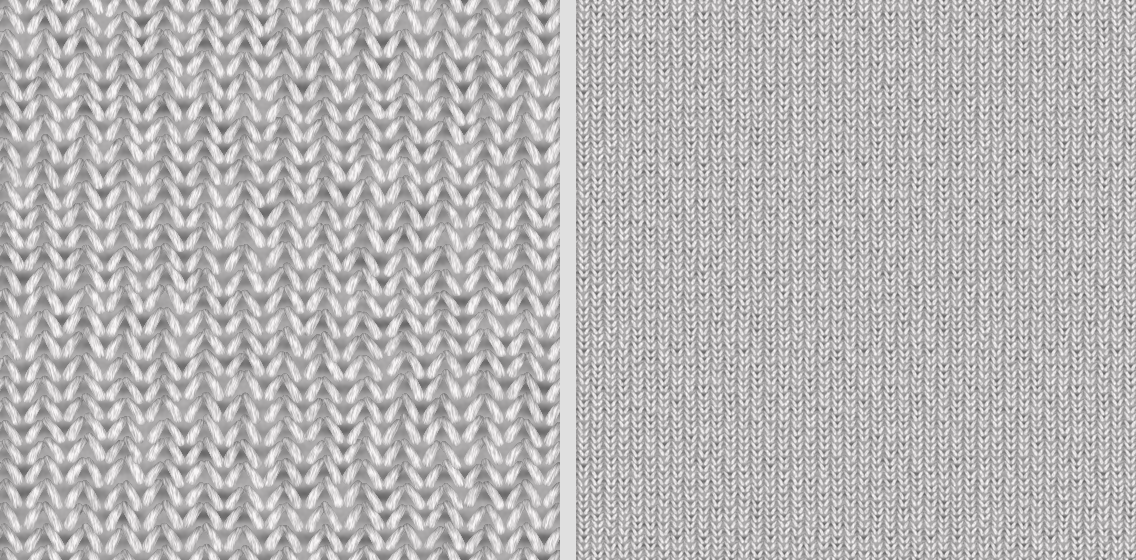
Left: one tile. Right: repeated 3 by 3.
Write a WebGL 2 fragment shader that draws this texture.

```glsl
#version 300 es
precision highp float;

uniform vec2 u_resolution;
out vec4 outColor;

const float TAU = 6.2831853;
const vec2 GRID = vec2(14.0, 26.0);      // stitches across and down
const vec3 YARN_TINT = vec3(1.0, 0.989, 0.991);
const float GAP_DARK = 0.42;
const float GAP_LIGHT = 0.69;

vec2 hash2(vec2 p) {
    vec3 a = fract(p.xyx * vec3(0.1031, 0.1030, 0.0973));
    a += dot(a, a.yzx + 33.33);
    return fract((a.xx + a.yz) * a.zy);
}

float cornerSlope(vec2 corner, vec2 offset, vec2 period) {
    float angle = TAU * hash2(mod(corner, period) + 3.7).x;
    return dot(vec2(cos(angle), sin(angle)), offset);
}

// Gradient noise that wraps after a whole number of cells
float gradientNoise(vec2 p, vec2 period) {
    vec2 i = floor(p), f = p - i;
    vec2 w = f * f * f * (f * (f * 6.0 - 15.0) + 10.0);
    vec2 e = vec2(1.0, 0.0);
    float low = mix(cornerSlope(i, f, period),
                    cornerSlope(i + e, f - e, period), w.x);
    float high = mix(cornerSlope(i + e.yx, f - e.yx, period),
                     cornerSlope(i + e.xx, f - e.xx, period), w.x);
    return mix(low, high, w.y);
}

// One leg of a stitch: x = height, y = brightness, z = coverage
vec3 strand(vec2 q, float side, vec2 id) {
    vec2 seed = hash2(id + vec2(17.0 * side + 40.0, 9.0));
    q -= (seed - 0.5) * vec2(0.07, 0.10);
    q.x *= side;

    // The right leg is longer and slimmer than the left one
    float slim = step(0.0, side);
    vec2 top = mix(vec2(0.09, 0.20), vec2(0.07, 0.26), slim);
    vec2 foot = mix(vec2(0.35, -0.20), vec2(0.37, -0.23), slim);
    vec2 span = foot - top;
    vec2 axis = normalize(span);
    vec2 rel = q - top;
    float along = dot(rel, axis);
    float t = clamp(along / length(span), 0.0, 1.0);
    float across = dot(rel, vec2(-axis.y, axis.x)) - 0.08 * t * (1.0 - t);
    float beyond = along - t * length(span);
    float radius = mix(0.115, mix(0.155, 0.145, slim), t) * (0.94 + 0.12 * seed.y);
    float body = 1.0 - (across * across + beyond * beyond) / (radius * radius);

    // Twisted fibres, a fine layer over a coarse one
    vec2 twist = vec2(across * 19.0 + along * 5.0, along * 4.5) + seed * 50.0;
    float fibre = gradientNoise(twist, vec2(64.0))
                + 0.6 * gradientNoise(twist * vec2(2.0, 1.6), vec2(128.0));

    float tuck = mix(0.80, 1.0, smoothstep(0.0, 0.5, t));
    float tone = (0.65 + 0.26 * max(body, 0.0)) * tuck;
    tone += 0.21 * fibre * smoothstep(0.0, 0.5, body) + 0.05 * (seed.x - 0.5);
    return vec3(body + 0.9 * t, tone, smoothstep(0.0, 0.18, body));
}

// Loops and holes seen between the legs
float gapTone(vec2 cell, float wear) {
    float loopBar = 0.5 - 0.5 * cos(TAU * cell.y);
    float depth = clamp(0.55 + 1.1 * wear, 0.1, 1.0);
    return mix(mix(GAP_LIGHT, GAP_DARK, depth), GAP_LIGHT, loopBar);
}

float knit(vec2 p, float wear) {
    vec2 base = floor(p + 0.5);
    vec2 cell = p - base;
    float tone = gapTone(cell, wear);
    float height = -1.0;
    for (int row = -1; row <= 1; row++) {
        for (int column = -1; column <= 1; column++) {
            vec2 offset = vec2(float(column), float(row));
            vec2 id = mod(base + offset, GRID);
            vec2 q = (cell - offset) * vec2(1.0, GRID.x / GRID.y);
            for (float side = -1.0; side < 2.0; side += 2.0) {
                vec3 leg = strand(q, side, id);
                float cover = leg.z * smoothstep(-0.08, 0.08, leg.x - height);
                tone = mix(tone, leg.y, cover);
                height = mix(height, leg.x, cover);
            }
        }
    }
    return tone;
}

void main() {
    vec2 uv = gl_FragCoord.xy / u_resolution;

    // Slow wander of the columns and uneven gap depth
    vec2 wander = vec2(gradientNoise(uv * 7.0, vec2(7.0)),
                       gradientNoise(uv * 6.0 + 0.5, vec2(6.0)));
    float wear = gradientNoise(uv * vec2(14.0, 18.0), vec2(14.0, 18.0));
    vec2 p = uv * GRID - vec2(0.09, 0.0) + wander * vec2(0.10, 0.30);

    float tone = knit(p, wear);
    tone += 0.035 * gradientNoise(uv * 120.0, vec2(120.0));
    outColor = vec4(YARN_TINT * clamp(tone, 0.28, 0.97), 1.0);
}
```
